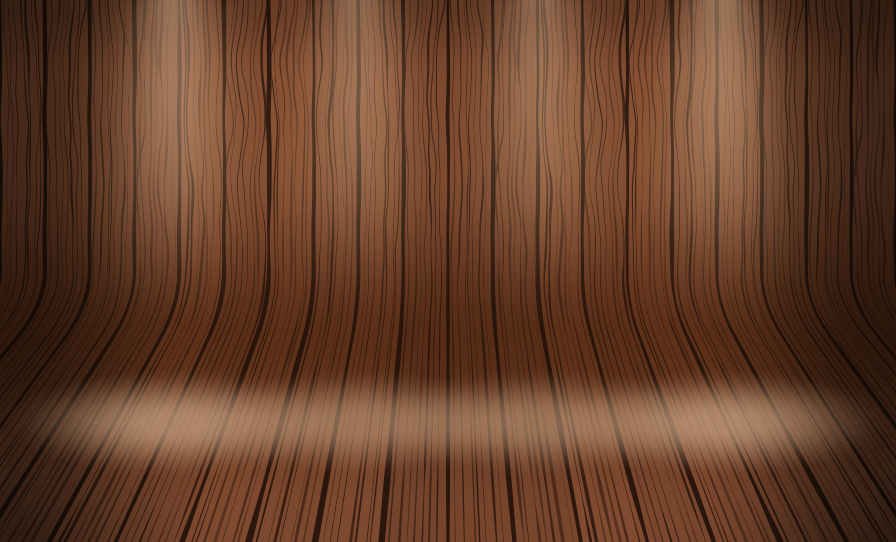
This background is drawn by a Shadertoy shader. Its source:

```glsl
// Stage of wooden planks: an upright wall that curves into a floor running toward the viewer.
// Planks are repeated in a bent coordinate, with wavering grain lines inside each of them;
// four soft spotlights and their pools on the floor are laid over the wood as a warm haze.

float hash(vec2 p) {
    return fract(sin(dot(p, vec2(127.1, 311.7))) * 43758.5453);
}

// Smooth one-dimensional noise along a line, with its own seed
float noise(float t, float seed) {
    float cell = floor(t);
    float f = fract(t);
    f = f * f * (3.0 - 2.0 * f);
    return mix(hash(vec2(cell, seed)), hash(vec2(cell + 1.0, seed)), f);
}

// Horizontal spread of the planks: 1 on the wall, growing steadily over the floor
float spread(float y) {
    float bend = clamp((0.5 - y) / 0.12, 0.0, 1.0);
    return 1.0 + 1.1 * (0.06 * bend * bend + max(0.38 - y, 0.0));
}

// Antialiased coverage of a line, given distance, half width and pixel size
float stroke(float dist, float halfWidth, float pixel) {
    return clamp((halfWidth - abs(dist)) / pixel + 0.5, 0.0, 1.0);
}

// Darkness of the seams and grain lines, in units of one plank
float woodLines(float across, float y, float pixel) {
    float plank = mod(floor(across), 8.0);
    float x = fract(across);
    float onWall = smoothstep(0.3, 0.65, y);

    // Seam between planks
    float seam = fract(across + 0.5) - 0.5;
    seam += 0.025 * onWall * (noise(y * 14.0, 3.0) - 0.5);
    float dark = 0.9 * stroke(seam, 0.025 + 0.03 * noise(y * 9.0, floor(across + 0.5)), pixel);

    // Grain: lines share a sway within the plank and add a smaller waver of their own
    float sway = (noise(y * 9.0, plank + 20.0) - 0.5) * 0.16 * onWall;
    for (int i = 0; i < 7; i++) {
        float seed = plank * 7.0 + float(i) + 40.0;
        float place = 0.08 + 0.84 * (float(i) + 0.1 + 0.8 * hash(vec2(seed, 1.7))) / 7.0;
        float waver = (noise(y * 17.0, seed) - 0.5) * 0.07 * onWall;
        float thick = 0.004 + 0.03 * hash(vec2(seed, 5.3)) * noise(y * 11.0, seed + 90.0);
        float strength = 0.4 + 0.5 * hash(vec2(seed, 8.1));
        dark = max(dark, strength * stroke(x - place - sway - waver, thick, pixel));
    }
    return dark;
}

void mainImage(out vec4 fragColor, in vec2 fragCoord) {
    vec2 uv = fragCoord / iResolution.xy;

    // Plank coordinate: twenty planks on the wall, one seam in the middle
    float scale = spread(uv.y);
    float across = (uv.x - 0.5) * 20.0 / scale;
    float pixel = 20.0 / (iResolution.x * scale);

    // Wood tone: deep brown in the bend, warmer above and below
    vec3 wall = mix(vec3(0.35, 0.18, 0.09), vec3(0.50, 0.29, 0.18), smoothstep(0.38, 0.7, uv.y));
    vec3 wood = mix(vec3(0.48, 0.28, 0.18), wall, smoothstep(0.05, 0.38, uv.y));
    wood *= 0.95 + 0.1 * hash(vec2(mod(floor(across), 8.0), 2.0));
    wood = mix(wood, vec3(0.13, 0.065, 0.035), woodLines(across, uv.y, pixel));

    // Shade at the sides, along the top and in the lower corners
    float side = abs(uv.x - 0.5) * 2.0;
    wood *= 1.0 - 0.48 * smoothstep(0.55, 1.0, side);
    wood *= 1.0 - 0.22 * smoothstep(0.85, 1.0, uv.y);
    wood *= 1.0 - 0.25 * smoothstep(0.4, 1.1, side) * smoothstep(0.2, 0.0, uv.y);

    // Beams on the wall and pools on the floor
    float unlit = 1.0;
    for (int i = 0; i < 4; i++) {
        float slot = float(i) - 1.5;
        float outer = step(1.0, abs(slot));
        float dx = uv.x - 0.5 - slot * 0.203;
        float width = 0.035 + 0.05 * sqrt(1.0 - uv.y);
        float beam = exp(-dx * dx / (width * width)) * smoothstep(0.36, 0.85, uv.y);
        float pool = 1.0 - smoothstep(0.1, 1.0, length(vec2(dx / 0.2, (uv.y - 0.22) / 0.105)));
        unlit *= 1.0 - beam * mix(0.44, 0.54, outer);
        unlit *= 1.0 - pool * mix(0.55, 0.72, outer);
    }
    vec3 color = mix(wood, vec3(0.80, 0.65, 0.52), 1.0 - unlit);

    fragColor = vec4(color, 1.0);
}
```
